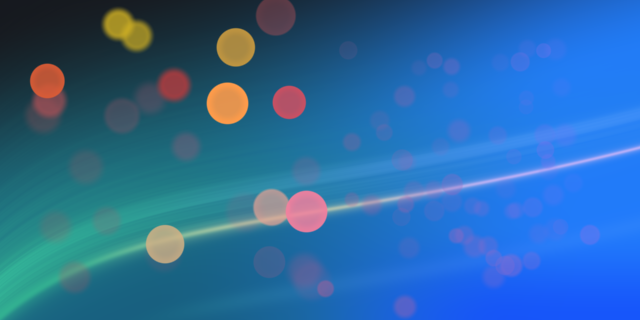
Write a WebGL 2 fragment shader that draws this background.

```glsl
#version 300 es
precision highp float;
// Dark-to-blue backdrop with sweeping mint light trails and warm bokeh discs.

uniform vec2 u_resolution;
out vec4 fragColor;

const vec3 NIGHT = vec3(0.085, 0.085, 0.11);
const vec3 TEAL = vec3(0.09, 0.37, 0.50);
const vec3 AZURE = vec3(0.13, 0.48, 0.98);
const vec3 ROYAL = vec3(0.08, 0.30, 0.98);
const vec3 MINT = vec3(0.20, 0.70, 0.57);
const vec3 CREAM = vec3(0.78, 0.82, 0.66);
const vec3 BLUSH = vec3(0.82, 0.72, 0.98);
const vec3 CORAL = vec3(0.74, 0.32, 0.34);
const vec3 ROSE = vec3(0.72, 0.36, 0.58);
const vec3 VIOLET = vec3(0.44, 0.46, 0.98);

float hash(float n) {
    return fract(sin(n * 127.1 + 3.7) * 43758.55);
}

float noise(vec2 p) {
    vec2 i = floor(p), f = fract(p);
    f = f * f * (3.0 - 2.0 * f);
    float n = i.x + i.y * 57.0;
    return mix(mix(hash(n), hash(n + 1.0), f.x),
               mix(hash(n + 57.0), hash(n + 58.0), f.x), f.y);
}

// Height of the main light trail
float trail(float x) {
    return 0.32 - 0.03 * x + 0.07 * x * x - 0.31 * exp(-2.8 * x);
}

float band(float d, float width) {
    return exp(-d * d / (width * width));
}

vec3 backdrop(vec2 p) {
    vec3 col = mix(TEAL, AZURE, smoothstep(0.45, 1.85, p.x));
    float low = (1.0 - smoothstep(0.0, 0.3, p.y)) * smoothstep(0.9, 1.6, p.x);
    col = mix(col, ROYAL, 0.8 * low);
    return mix(col, NIGHT, smoothstep(0.22, 0.95, p.y - 0.3 * p.x));
}

// Glow, fine streaks and bright cores that follow the trail
vec3 lightTrails(vec3 col, vec2 p) {
    float d = p.y - trail(p.x);
    float left = exp(-1.25 * p.x);
    float grain = noise(vec2(d * 75.0, p.x * 1.2)) * 0.6
                + noise(vec2(d * 190.0, p.x * 1.7)) * 0.4;
    float above = smoothstep(-0.025, 0.02, d) * exp(-4.3 * max(d - 0.12, 0.0));
    float below = 0.4 * exp(-13.0 * max(-d, 0.0)) * (1.0 - smoothstep(-0.01, 0.02, d));
    col = mix(col, MINT, (above * (0.68 + 0.24 * grain) + below) * left);

    vec3 glow = mix(mix(MINT, CREAM, smoothstep(0.1, 0.85, p.x)),
                    BLUSH, smoothstep(0.9, 1.6, p.x));
    float spread = 0.012 + 0.03 * left;
    float upper = band(d - 0.105, 0.022 + 0.02 * left) * (0.55 + 0.5 * grain);
    vec3 haze = mix(MINT * 1.15, vec3(0.42, 0.66, 1.0), smoothstep(0.2, 1.4, p.x));
    col = mix(col, haze, 0.4 * upper);
    col = mix(col, haze, 0.16 * band(d - 0.05, 0.05) * grain);
    col = mix(col, haze, 0.12 * band(d + 0.24, 0.03) * smoothstep(0.3, 0.8, p.x));
    col = mix(col, glow, 0.36 * band(d, spread));
    return mix(col, glow, 0.72 * band(d, 0.0045 + 0.009 * left));
}

// Translucent disc with a soft border and a slightly brighter rim
vec3 disc(vec3 col, vec2 p, vec2 center, float radius, float blur, vec3 tint, float alpha) {
    float r = length(p - center);
    float edge = max(blur, 1.0 / u_resolution.y);
    float mask = 1.0 - smoothstep(radius - edge, radius + edge, r);
    float rim = 0.88 + 0.12 * smoothstep(0.5, 1.0, r / radius);
    return mix(col, tint, alpha * mask * rim);
}

// Randomly placed discs inside a box, tinted from left to right
vec3 scatter(vec3 col, vec2 p, int count, float seed, vec2 lo, vec2 hi,
             float size, float alpha, vec3 tintA, vec3 tintB) {
    for (int i = 0; i < count; i++) {
        float k = seed + float(i) * 5.0;
        vec2 h = vec2(hash(k), hash(k + 1.0));
        float radius = size * mix(0.75, 1.15, hash(k + 2.0));
        float blur = radius * mix(0.04, 0.5, hash(k + 3.0));
        float a = alpha * mix(0.35, 1.0, hash(k + 4.0));
        col = disc(col, p, mix(lo, hi, h), radius, blur, mix(tintA, tintB, h.x), a);
    }
    return col;
}

void main() {
    vec2 p = gl_FragCoord.xy / u_resolution.y;
    vec3 col = lightTrails(backdrop(p), p);

    // Scattered bokeh: warm and large at left, small and violet at right
    col = scatter(col, p, 14, 11.0, vec2(0.1, 0.05), vec2(1.0, 0.75), 0.055, 0.38, CORAL, ROSE);
    col = scatter(col, p, 46, 203.0, vec2(1.08, 0.32), vec2(1.8, 0.85), 0.029, 0.36, ROSE, VIOLET);
    col = scatter(col, p, 16, 509.0, vec2(1.0, 0.02), vec2(2.0, 0.3), 0.03, 0.5, ROSE, VIOLET);

    // Focal discs
    col = disc(col, p, vec2(0.155, 0.685), 0.05, 0.015, CORAL, 0.65);
    col = disc(col, p, vec2(0.148, 0.747), 0.054, 0.003, vec3(0.86, 0.36, 0.21), 0.95);
    col = disc(col, p, vec2(0.370, 0.924), 0.046, 0.014, vec3(0.80, 0.68, 0.14), 0.9);
    col = disc(col, p, vec2(0.427, 0.888), 0.046, 0.014, vec3(0.80, 0.68, 0.14), 0.8);
    col = disc(col, p, vec2(0.544, 0.734), 0.048, 0.016, vec3(0.72, 0.23, 0.24), 0.9);
    col = disc(col, p, vec2(0.737, 0.852), 0.060, 0.003, vec3(0.78, 0.60, 0.25), 0.95);
    col = disc(col, p, vec2(0.711, 0.677), 0.065, 0.003, vec3(1.00, 0.61, 0.29), 1.0);
    col = disc(col, p, vec2(0.862, 0.951), 0.062, 0.004, CORAL, 0.42);
    col = disc(col, p, vec2(0.904, 0.680), 0.052, 0.003, vec3(0.82, 0.31, 0.38), 0.95);
    col = disc(col, p, vec2(0.849, 0.352), 0.057, 0.005, vec3(0.88, 0.63, 0.58), 0.75);
    col = disc(col, p, vec2(0.958, 0.339), 0.065, 0.003, vec3(0.95, 0.50, 0.62), 0.95);
    col = disc(col, p, vec2(0.516, 0.237), 0.060, 0.003, vec3(0.84, 0.70, 0.52), 0.85);
    fragColor = vec4(col, 1.0);
}
```
